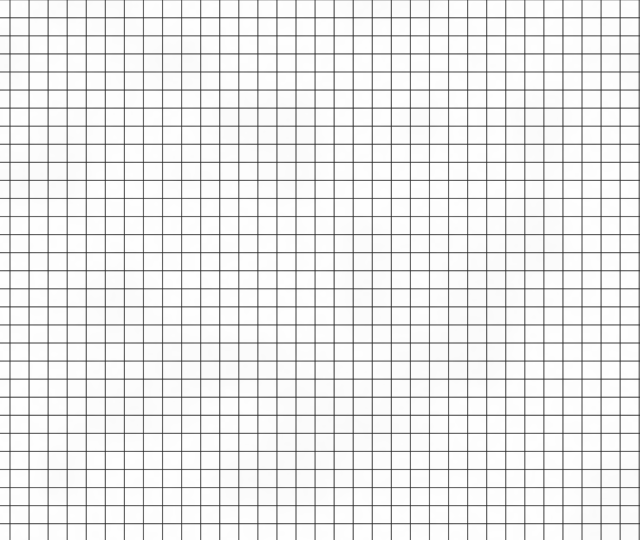
This pattern is drawn by a Shadertoy shader. Its source:

```glsl
// Fine dark graph-paper grid on white paper with faint mottling.

float hash(vec2 p) {
    return fract(sin(dot(p, vec2(127.1, 311.7))) * 43758.5453);
}

float valueNoise(vec2 p) {
    vec2 cell = floor(p), f = fract(p);
    f = f * f * (3.0 - 2.0 * f);
    return mix(mix(hash(cell), hash(cell + vec2(1, 0)), f.x),
               mix(hash(cell + vec2(0, 1)), hash(cell + vec2(1, 1)), f.x), f.y);
}

// Share of a soft pixel footprint covered by a line of the given width.
vec2 lineCoverage(vec2 dist, float width, float footprint) {
    return clamp((0.5 * (width + footprint) - dist) / footprint,
                 0.0, min(1.0, width / footprint));
}

void mainImage(out vec4 fragColor, in vec2 fragCoord) {
    // One unit is the canvas height.
    vec2 uv = fragCoord / iResolution.y;

    // Nearest vertical and horizontal rule; cells are slightly wide.
    vec2 pitch = vec2(0.03531, 0.03346);
    vec2 offset = vec2(0.0185, 0.0302);
    vec2 rule = round((uv - offset) / pitch);
    vec2 dist = abs(uv - offset - rule * pitch);
    vec2 cover = lineCoverage(dist, 0.00162, 1.25 / iResolution.y);

    // Slight differences in ink from rule to rule and along each one.
    vec2 strength = vec2(hash(vec2(rule.x, 3.0)), hash(vec2(7.0, rule.y)));
    cover *= 0.95 + 0.07 * strength + 0.04 * (valueNoise(uv * 60.0) - 0.5);
    float ink = 1.0 - (1.0 - cover.x) * (1.0 - cover.y);

    // Nearly white paper with broad, faint smudges.
    float smudge = smoothstep(0.5, 0.95, valueNoise(uv * 9.0 + 4.0));
    float grain = valueNoise(uv * 90.0) - 0.5;
    vec3 paper = vec3(0.994 - 0.011 * smudge + 0.005 * grain);

    fragColor = vec4(mix(paper, vec3(0.14), clamp(ink, 0.0, 1.0)), 1.0);
}
```
